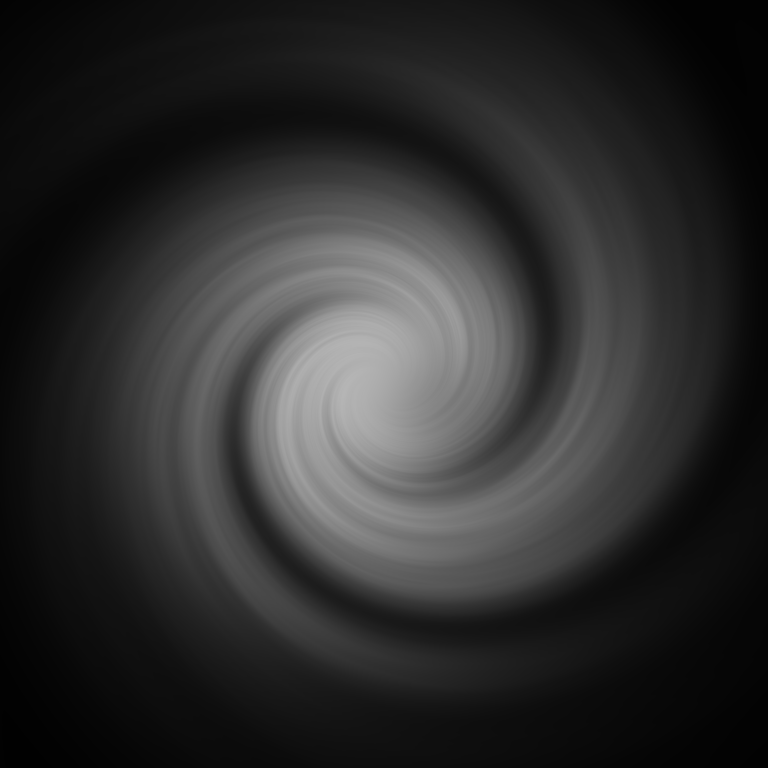
Give the GLSL for this background, as a Shadertoy shader.

```glsl
float hash(vec3 p) {
    p = fract(p * vec3(0.1031, 0.1130, 0.0973));
    p += dot(p, p.yzx + 33.33);
    return fract((p.x + p.y) * p.z);
}

float noise(vec3 p) {
    vec3 i = floor(p), f = fract(p);
    f = f * f * f * (f * (f * 6.0 - 15.0) + 10.0);
    vec2 e = vec2(0.0, 1.0);
    vec4 near = vec4(hash(i), hash(i + e.yxx), hash(i + e.xyx), hash(i + e.yyx));
    vec4 far = vec4(hash(i + e.xxy), hash(i + e.yxy), hash(i + e.xyy), hash(i + e.yyy));
    vec4 slice = mix(near, far, f.z);
    vec2 row = mix(slice.xz, slice.yw, f.x);
    return mix(row.x, row.y, f.y);
}

float fbm(vec3 p) {
    float sum = 0.0, amplitude = 0.5;
    for (int i = 0; i < 4; i++) {
        sum += amplitude * noise(p);
        p = p * 2.03 + 17.3;
        amplitude *= 0.5;
    }
    return sum;
}

// Smooth periodic bump around an angle
float angularBump(float angle, float center, float sharpness) {
    return exp(sharpness * (cos(angle - center) - 1.0));
}

void mainImage(out vec4 fragColor, in vec2 fragCoord) {
    vec2 p = (2.0 * fragCoord - iResolution.xy) / min(iResolution.x, iResolution.y);
    float radius = length(p);

    // Angle unwound along the spiral
    float phase = atan(p.y, p.x + 1e-6) - 4.0 * log(radius + 0.15);

    // Dark lanes between the two arms
    float lanes = 0.68 * angularBump(phase, 5.81, 13.0)
                + 0.53 * angularBump(phase, 2.36, 9.0)
                + 0.33 * angularBump(phase, 3.09, 1.6)
                + 0.10 * angularBump(phase, 4.80, 50.0);
    float arms = 1.0 - min(lanes, 0.75) * smoothstep(0.10, 0.48, radius);
    arms *= 1.0 - 0.45 * smoothstep(0.6, 0.95, radius) * angularBump(phase, 4.7, 1.3);

    // Fine streaks following the arms
    vec3 streakPoint = vec3(3.5 * cos(phase), 3.5 * sin(phase), 3.0 * radius) + 20.0;
    float streaks = (fbm(streakPoint) - 0.47) * smoothstep(0.02, 0.3, radius);

    // Central glow with a dimmer side
    float glow = 0.75 * exp(-pow(radius / 0.66, 1.8));
    vec2 shade = p - vec2(0.17, -0.07);
    glow *= 1.0 - 0.27 * exp(-dot(shade, shade) / 0.04);

    float light = glow * arms * (1.0 + 0.45 * streaks);
    fragColor = vec4(vec3(clamp(light, 0.0, 1.0)), 1.0);
}
```
